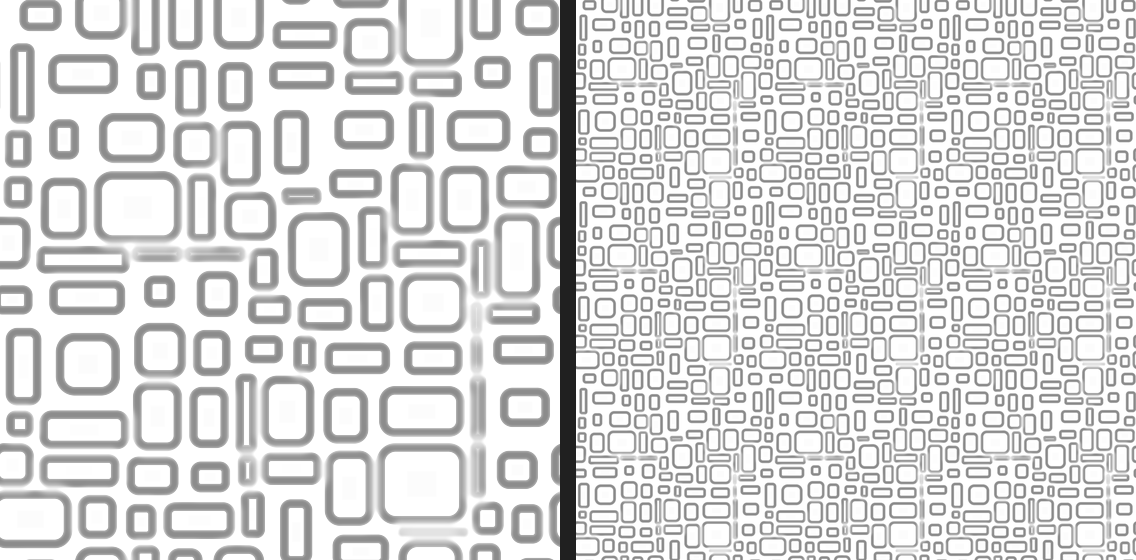
Left, the tile; right, the same tile 3 across and 3 down.
A three.js fragment shader for this texture map:

```glsl
varying vec2 vUv;

const float CELLS = 10.0;      // even, so the alternating layout wraps
const float JITTER = 0.82;
const float RING_WIDTH = 0.08;
const float BLEND_WIDTH = 0.16;
const float DARK_GRAY = 0.55;
const float LIGHT_GRAY = 0.91;

float hash(vec2 cell, float seed) {
  vec2 wrapped = mod(cell, CELLS);
  return fract(sin(dot(wrapped, vec2(127.1, 311.7)) + seed * 74.7) * 43758.55);
}

float offset(vec2 corner) {
  return (hash(corner, 1.0) - 0.5) * JITTER;
}

// Pinwheel partition: corners carry horizontal and vertical walls in turn.
vec4 cellBounds(vec2 cell) {
  float a = offset(cell);
  float b = offset(cell + vec2(1.0, 0.0));
  float c = offset(cell + vec2(1.0, 1.0));
  float d = offset(cell + vec2(0.0, 1.0));
  bool even = mod(cell.x + cell.y, 2.0) < 0.5;
  vec4 shift = even ? vec4(d, a, b, c) : vec4(a, b, c, d);
  return vec4(cell, cell + 1.0) + shift;
}

float roundedBox(vec2 p, vec2 halfSize, float radius) {
  vec2 q = abs(p) - halfSize + radius;
  return length(max(q, 0.0)) + min(max(q.x, q.y), 0.0) - radius;
}

float bell(float x, float width) {
  return exp(-x * x / (width * width));
}

void main() {
  vec2 p = vUv * CELLS;
  vec2 home = floor(p);
  float ink = 0.0;
  float near = 0.0;
  float nearSquared = 0.0;
  float ghost = 0.0;

  for (int y = -2; y <= 2; y++) {
    for (int x = -2; x <= 2; x++) {
      vec2 cell = home + vec2(float(x), float(y));
      vec4 bounds = cellBounds(cell);
      vec2 size = bounds.zw - bounds.xy;
      vec2 local = p - 0.5 * (bounds.xy + bounds.zw);

      // Wide cells may shrink away from their walls, thin ones close up.
      float room = smoothstep(0.3, 1.1, min(size.x, size.y));
      float inset = 0.08 + 0.24 * room * hash(cell, 2.0);
      vec2 halfSize = max(0.5 * size - inset, 0.0);
      float thin = min(halfSize.x, halfSize.y);
      float radius = min(0.27, 0.55 * thin);
      float ring = abs(roundedBox(local, halfSize, radius));

      float glow = bell(ring, BLEND_WIDTH);
      float solid = mix(0.6, 1.0, smoothstep(0.0, 0.15, thin));
      ink += bell(ring, RING_WIDTH);
      near += glow;
      nearSquared += glow * glow * solid;

      // Faint block in the middle of roomy cells
      float core = roundedBox(local, halfSize * 0.35, 0.0);
      ghost += room * (1.0 - smoothstep(-0.02, 0.02, core));
    }
  }

  // Lone rings stay dark; rings that meet fade towards light gray.
  float purity = nearSquared / max(near * near, 0.0001);
  float tone = mix(LIGHT_GRAY, DARK_GRAY, smoothstep(0.25, 1.0, purity));
  tone += 0.12 * (1.0 - smoothstep(0.35, 0.95, ink));

  float paper = 1.0 - 0.012 * min(ghost, 1.0);
  float coverage = smoothstep(0.30, 0.49, ink);
  gl_FragColor = vec4(vec3(mix(paper, tone, coverage)), 1.0);
}
```
